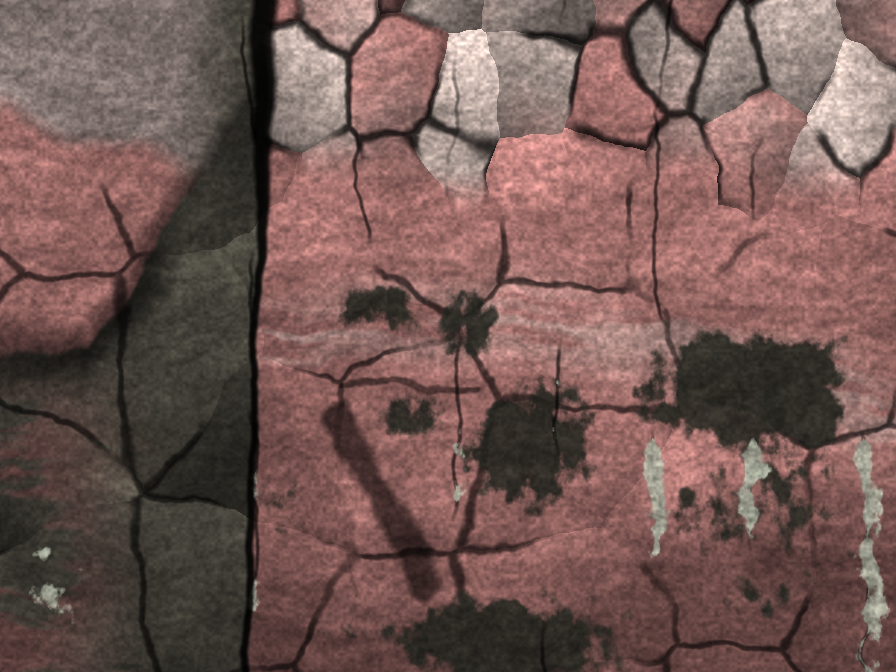
This texture is drawn by a WebGL 2 fragment shader. Its source:

```glsl
#version 300 es
precision highp float;
// A weathered cliff: pale jointed blocks over banded red stone, split by a deep
// fissure from a dark damp wall. Voronoi cells give the joints; layered noise
// gives relief, strata, black stains and pale lichen.
#define PALE vec3(0.73, 0.66, 0.63)
#define ROSE vec3(0.60, 0.41, 0.395)
#define MAUVE vec3(0.49, 0.44, 0.425)
#define DAMP vec3(0.25, 0.24, 0.21)
#define SOOT vec3(0.115, 0.118, 0.10)
#define LICHEN vec3(0.62, 0.64, 0.58)
#define RELIEF 1.5
#define GRAIN 0.24
#define STRATA 0.30

uniform vec2 u_resolution;
out vec4 fragColor;

float ramp(float a, float b, float x) {
  float t = clamp((x - a) / (b - a), 0.0, 1.0);
  return t * t * (3.0 - 2.0 * t);
}

float hash(vec2 p) {
  vec3 q = fract(vec3(p.xyx) * 0.1031);
  q += dot(q, q.yzx + 33.33);
  return fract((q.x + q.y) * q.z);
}

float noise(vec2 p) {
  vec2 i = floor(p), f = fract(p);
  f = f * f * (3.0 - 2.0 * f);
  return mix(mix(hash(i), hash(i + vec2(1, 0)), f.x),
             mix(hash(i + vec2(0, 1)), hash(i + 1.0), f.x), f.y);
}

float fbm(vec2 p) {
  float sum = 0.0, amp = 0.5;
  for (int i = 0; i < 5; i++) {
    sum += amp * noise(p);
    p = mat2(1.6, 1.2, -1.2, 1.6) * p + 11.7;
    amp *= 0.5;
  }
  return sum;
}

// Cell data: x = distance to joint, y = facet shade, zw = cell centre
vec4 blocks(vec2 p) {
  vec2 near = vec2(9), id = vec2(0);
  float second = 9.0;
  for (int k = 0; k < 9; k++) {
    vec2 c = floor(p) + vec2(k % 3 - 1, k / 3 - 1);
    vec2 d = c + 0.1 + 0.8 * vec2(hash(c), hash(c + 57.3)) - p;
    if (length(d) < length(near)) {
      second = length(near);
      near = d;
      id = c;
    } else second = min(second, length(d));
  }
  float turn = 6.283 * hash(id + 8.1);
  float slope = dot(near, vec2(cos(turn), sin(turn)) * 0.5 - vec2(0, 0.25));
  return vec4(0.5 * (second - length(near)), slope + 0.35 * hash(id + 3.7) - 0.175, p + near);
}

float height(vec2 p) { return fbm(p * vec2(7, 10)) + 0.4 * fbm(p * vec2(26, 44)); }

float segment(vec2 p, vec2 a, vec2 b) {
  vec2 d = b - a;
  return length(p - a - d * clamp(dot(p - a, d) / dot(d, d), 0.0, 1.0));
}

// Broad patches of black staining: centre, then radii
const vec4 STAINS[8] = vec4[8](
  vec4(0.57, 0.53, 0.09, 0.07), vec4(0.69, 0.52, 0.06, 0.07),
  vec4(0.79, 0.34, 0.11, 0.11), vec4(1.12, 0.42, 0.17, 0.11),
  vec4(1.17, 0.20, 0.17, 0.15), vec4(0.61, 0.38, 0.07, 0.04),
  vec4(0.43, 0.30, 0.08, 0.13), vec4(0.72, 0.04, 0.28, 0.09));

void main() {
  vec2 p = gl_FragCoord.xy / u_resolution.y;
  float px = 1.5 / u_resolution.y;
  vec2 warp = vec2(fbm(p * 9.0), fbm(p * 9.0 + 31.0)) - 0.5;
  vec2 q = p + 0.055 * warp, cells = vec2(9.5, 6.2);
  float mottle = fbm(p * 5.0 + 4.0) - 0.5, speck = fbm(p * vec2(42, 34));
  vec4 small = blocks(q * cells), large = blocks(q * vec2(4.0, 4.6) + 7.2);

  // Right wall: banded red stone with a lighter arch
  float bands = fbm(vec2(q.x * 5.0, (q.y + 0.06 * q.x) * 55.0)) - 0.48;
  vec3 red = ROSE * (1.0 + STRATA * bands + 0.7 * mottle);
  float bow = q.x - 0.68, arch = (q.y - 0.52 + 0.35 * bow * bow) / 0.06;
  red = mix(red, PALE * 0.9, 0.5 * exp(-arch * arch) * ramp(-0.2, 0.1, mottle + bands));
  red *= 1.0 + 0.28 * large.y;
  red *= mix(0.62, 1.0, ramp(0.02, 0.36, p.y + 0.2 * mottle));

  // Pale jointed blocks along the top
  vec2 centre = small.zw / cells;
  float top = ramp(-0.02, 0.025, mix(centre.y, q.y, 0.55) - 0.735 - 0.02 * sin(centre.x * 9.0));
  vec3 pale = mix(PALE, ROSE * 1.12, ramp(0.5, 0.8, hash(floor(small.zw)) * 0.7 + 0.2 + 0.4 * mottle));
  pale *= 0.93 + 0.62 * small.y + 0.4 * mottle;
  float joint = ramp(0.08 + 0.06 * mottle, 0.012, small.x);
  pale *= 1.0 - 0.75 * joint * ramp(0.2, 0.45, noise(p * 11.0));
  vec3 stone = mix(red, pale, top);

  // Left wall: mauve cap, red shoulder, damp slabs below
  vec3 wall = DAMP * (0.92 + 0.9 * large.y + 0.9 * mottle);
  float rust = ramp(0.28, 0.0, q.x + 0.12 * mottle) * ramp(0.5, 0.3, q.y);
  wall = mix(wall, ROSE * 0.58, rust * ramp(-0.08, 0.08, mottle + bands * 0.5));
  float under = q.y - 0.47 - 1.45 * max(q.x - 0.12, 0.0);
  wall *= 1.0 - 0.6 * ramp(-0.09, 0.0, under) * ramp(0.35, 0.2, q.x);
  vec3 cap = mix(ROSE * 0.93, MAUVE, ramp(-0.02, 0.025, q.y - 0.83 + 0.28 * q.x));
  cap *= 1.0 + 0.7 * mottle + STRATA * bands;
  cap = mix(cap, DAMP * 1.1, ramp(0.25, 0.36, q.x + 0.15 * mottle));
  cap *= mix(0.5, 1.0, ramp(0.0, 0.07, under));
  wall = mix(wall, cap, ramp(-0.006, 0.008, under));
  float side = p.x - mix(0.33, 0.375, p.y) - 0.05 * fbm(vec2(p.y * 6.0, 2.0));
  vec3 color = mix(wall, stone, ramp(-0.004, 0.01, side));

  // Joints in the lower stone
  float seam = ramp(0.02 + px * 4.0, 0.006, large.x) * (1.0 - top);
  color *= 1.0 - 0.6 * seam * ramp(0.42, 0.62, noise(p * 8.0 + 3.0)) * ramp(0.74, 0.7, p.y);

  // Black staining, broken up by the grain of the rock
  float stain = 0.0;
  for (int i = 0; i < 8; i++) {
    vec2 d = (q - STAINS[i].xy) / STAINS[i].zw;
    stain = max(stain, 1.15 - 0.62 * dot(d, d));
  }
  float soot = ramp(0.43, 0.56, 0.45 * (stain + speck - 0.5) + 0.8 * mottle + 0.064);
  color = mix(color, SOOT * (0.85 + 0.7 * speck), 0.9 * soot * ramp(0.0, 0.02, side));

  // Shaded notch and ledge
  color *= 1.0 - 0.55 * ramp(0.028, 0.012, segment(q, vec2(0.51, 0.38), vec2(0.64, 0.14)));
  color *= 1.0 - 0.5 * ramp(0.007, 0.002, segment(q, vec2(0.51, 0.42), vec2(0.71, 0.41)));

  // Wandering upright cracks, some filled with lichen
  float crust = 0.75 * exp(-length((p - vec2(0.07, 0.11)) / vec2(0.05, 0.08)));
  for (float n = 0.0; n < 7.0; n++) {
    float d = abs(p.x - 0.325 - 0.152 * n - 0.09 * fbm(vec2(p.y * 5.0, n * 9.1)) - 0.02 * warp.x);
    float gap = noise(vec2(p.y * 7.0, n * 5.3));
    color *= 1.0 - 0.6 * ramp(0.42, 0.6, gap) * ramp(0.0025 + px, 0.0005, d);
    float low = ramp(0.62, 0.35, p.y) * (n < 4.0 ? 0.5 : 1.0);
    crust = max(crust, low * exp(-d / 0.022) * ramp(0.35, 0.65, gap));
  }
  float lichen = ramp(0.5, 0.62, crust * 0.62 + 0.75 * (speck - 0.28));
  color = mix(color, LICHEN * (0.75 + 0.5 * speck), 0.85 * lichen);

  // Deep fissure, relief light from above, fine grain
  float gape = mix(0.003, 0.02, ramp(0.55, 0.95, p.y)) * (1.0 + 0.6 * mottle);
  color *= mix(0.13, 1.0, ramp(gape * 0.6, gape + 0.006, abs(side + 0.3 * gape)));
  float light = height(q) - height(q + vec2(-0.003, 0.005));
  color *= clamp(1.0 + RELIEF * light, 0.45, 1.5);
  color *= 1.0 + GRAIN * (noise(p * 230.0) + noise(p * 120.0) - 1.0);
  fragColor = vec4(clamp(color, 0.0, 1.0), 1.0);
}
```
